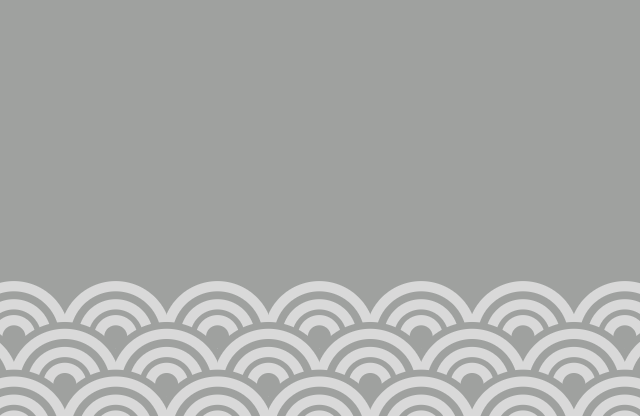
Give the GLSL for this background, as a Shadertoy shader.

```glsl
const vec3 SLATE = vec3(0.622, 0.631, 0.624);
const vec3 PALE = vec3(0.851, 0.851, 0.851);

// All lengths are fractions of the canvas width
const int ROWS = 3;
const float SPACING = 0.1591;
const float ROW_STEP = 0.0745;
const vec2 TOP_CENTRE = vec2(0.4990, 0.1237);
const float COVER_RADIUS = 0.0977;
const float BAND_HALF_WIDTH = 0.0080;
const vec3 BAND_RADII = vec3(0.0791, 0.0508, 0.0260);

// Antialiased coverage of a signed distance
float coverage(float dist, float pixel) {
    return clamp(0.5 - dist / pixel, 0.0, 1.0);
}

// Distance to the nearest centre in an endless horizontal row
float radiusInRow(vec2 p, vec2 centre, float spacing) {
    vec2 q = p - centre;
    q.x = mod(q.x + 0.5 * spacing, spacing) - 0.5 * spacing;
    return length(q);
}

// Signed distance to a set of three concentric bands
float bandDistance(float radius, vec3 bandRadii, float halfWidth) {
    vec3 d = abs(radius - bandRadii) - halfWidth;
    return min(d.x, min(d.y, d.z));
}

// Paint one row of scales over whatever lies behind it
vec3 paintRow(vec3 behind, float radius, float pixel) {
    float band = coverage(bandDistance(radius, BAND_RADII, BAND_HALF_WIDTH), pixel);
    vec3 scale = mix(SLATE, PALE, band);
    return mix(behind, scale, coverage(radius - COVER_RADIUS, pixel));
}

void mainImage(out vec4 fragColor, in vec2 fragCoord) {
    float pixel = 1.0 / iResolution.x;
    vec2 p = fragCoord * pixel;
    vec3 color = SLATE;

    // Rows from back to front, each shifted by half a scale
    for (int i = 0; i < ROWS; i++) {
        vec2 shift = vec2(0.5 * SPACING, -ROW_STEP) * float(i);
        float radius = radiusInRow(p, TOP_CENTRE + shift, SPACING);
        color = paintRow(color, radius, pixel);
    }

    fragColor = vec4(color, 1.0);
}
```
